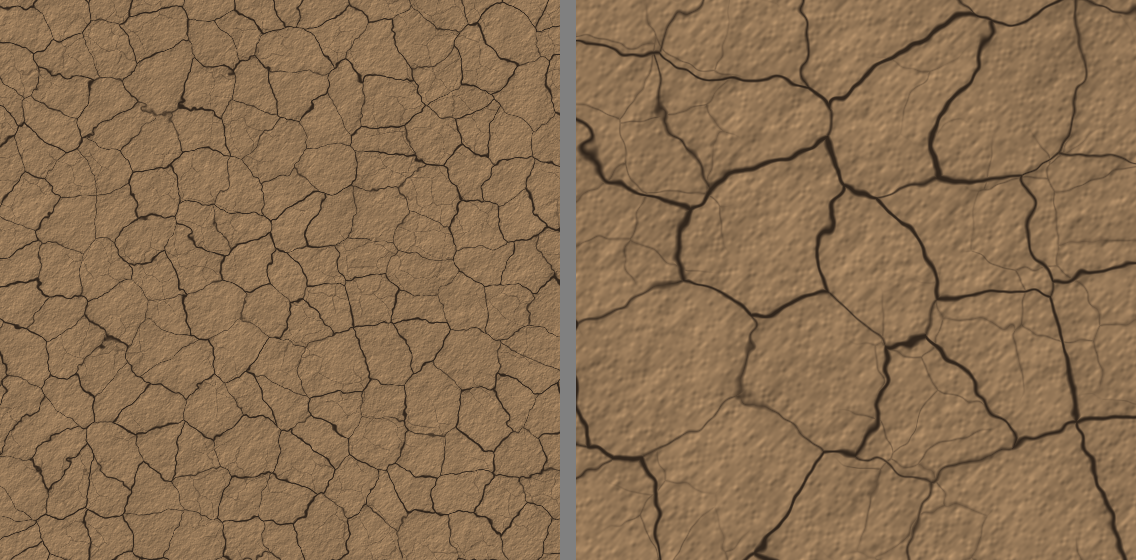
Left, the full canvas; right, a detail of the centre.
This texture is drawn by a Shadertoy shader. Its source:

```glsl
const vec3 SOIL = vec3(0.575, 0.460, 0.336);
const vec3 CRACK = vec3(0.165, 0.125, 0.092);
const float PLATES = 12.5;          // plates across the canvas
const float SHARDS = 23.0;          // hairline cells across the canvas
const float WIDE = 0.00125;         // half widths of the cracks
const float NARROW = 0.0008;
const float HAIR = 0.0005;
const float CRACK_BLUR = 0.0011;
const float HALO = 0.0030;
const float RELIEF = 0.48;
const vec2 LIGHT_STEP = vec2(-0.0011, 0.0013);

vec2 hash2(vec2 p) {
    uvec2 v = uvec2(ivec2(p)) * 1664525u + 1013904223u;
    v.x += v.y * 1664525u;
    v.y += v.x * 1664525u;
    v ^= v >> 16u;
    v.x += v.y * 1664525u;
    v.y += v.x * 1664525u;
    v ^= v >> 16u;
    return vec2(v >> 8u) / 16777216.0;
}

// Two independent smooth value noises
vec2 noise2(vec2 p) {
    vec2 i = floor(p), f = fract(p);
    f = f * f * (3.0 - 2.0 * f);
    vec2 low = mix(hash2(i), hash2(i + vec2(1, 0)), f.x);
    vec2 high = mix(hash2(i + vec2(0, 1)), hash2(i + vec2(1, 1)), f.x);
    return mix(low, high, f.y);
}

vec2 cellSite(vec2 cell) {
    return 0.5 + 0.78 * (hash2(cell) - 0.5);
}

// Plates of one family are parted by narrow cracks, others by wide ones
float family(vec2 cell) {
    return floor(3.0 * hash2(cell + 71.0).x);
}

// Distance to the nearest border between families (x) and within one (y)
vec2 cellBorders(vec2 p) {
    vec2 base = floor(p), f = fract(p);
    vec2 home = vec2(0), toHome = vec2(8);
    for (int j = -1; j <= 1; j++)
    for (int i = -1; i <= 1; i++) {
        vec2 g = vec2(i, j);
        vec2 r = g + cellSite(base + g) - f;
        if (dot(r, r) < dot(toHome, toHome)) {
            toHome = r;
            home = g;
        }
    }
    float homeFamily = family(base + home);
    vec2 border = vec2(8);
    for (int j = -2; j <= 2; j++)
    for (int i = -2; i <= 2; i++) {
        if (i == 0 && j == 0) continue;
        vec2 g = home + vec2(i, j);
        vec2 r = g + cellSite(base + g) - f;
        float d = dot(0.5 * (toHome + r), normalize(r - toHome));
        if (family(base + g) != homeFamily) border.x = min(border.x, d);
        else border.y = min(border.y, d);
    }
    return border;
}

// Bends the crack lines, from broad curves to ragged edges
vec2 warp(vec2 p) {
    vec2 q = p + 0.034 * (noise2(p * 9.0) - 0.5);
    q += 0.017 * (noise2(p * 27.0 + 17.0) - 0.5);
    q += 0.0066 * (noise2(p * 66.0 + 43.0) - 0.5);
    return q + 0.0038 * (noise2(p * 150.0 + 9.0) - 0.5);
}

float crackLine(float d, float halfWidth) {
    float blur = max(CRACK_BLUR, 0.6 / iResolution.y);
    return 1.0 - smoothstep(halfWidth - blur, halfWidth + blur, d);
}

// Grainy height, stretched along the rising diagonal
float soilHeight(vec2 p) {
    vec2 q = vec2(0.8 * (p.x + p.y), 1.1 * (p.y - p.x)) * 0.7071;
    float height = 0.0, weight = 0.9, scale = 56.0;
    for (int i = 0; i < 4; i++) {
        height += weight * noise2(q * scale + 31.0 * float(i)).x;
        weight *= 0.76;
        scale *= 2.0;
    }
    return height;
}

void mainImage(out vec4 fragColor, in vec2 fragCoord) {
    vec2 uv = fragCoord / iResolution.y;

    // Lit ground with faint tone patches
    float tone = RELIEF * (soilHeight(uv) - soilHeight(uv + LIGHT_STEP));
    tone += 0.035 * (noise2(uv * 8.0 + 5.0).x - 0.5);
    tone += 0.075 * (noise2(uv * 32.0 + 60.0).x - 0.5);

    // Plate borders, then broken hairlines inside the plates
    vec2 bent = warp(uv);
    vec2 plate = cellBorders(bent * PLATES) / PLATES;
    vec2 shard = cellBorders(bent * SHARDS + 37.3) / SHARDS;
    vec2 vary = noise2(uv * 22.0 + 80.0);
    float swell = 0.65 + 0.7 * vary.x;
    float hairMask = smoothstep(0.38, 0.62, noise2(uv * 13.0 + 120.0).y);
    float crack = 0.92 * crackLine(plate.x, WIDE * swell);
    crack = max(crack, (0.58 + 0.36 * vary.y) * crackLine(plate.y, NARROW * swell));
    crack = max(crack, 0.42 * hairMask * crackLine(min(shard.x, shard.y), HAIR));

    // Worn rims sink slightly towards the cracks
    float rim = 0.15 * exp(-plate.x / HALO) + 0.09 * exp(-plate.y / HALO);
    vec3 color = SOIL * (1.0 + tone - rim);
    fragColor = vec4(mix(color, CRACK, crack), 1.0);
}
```
